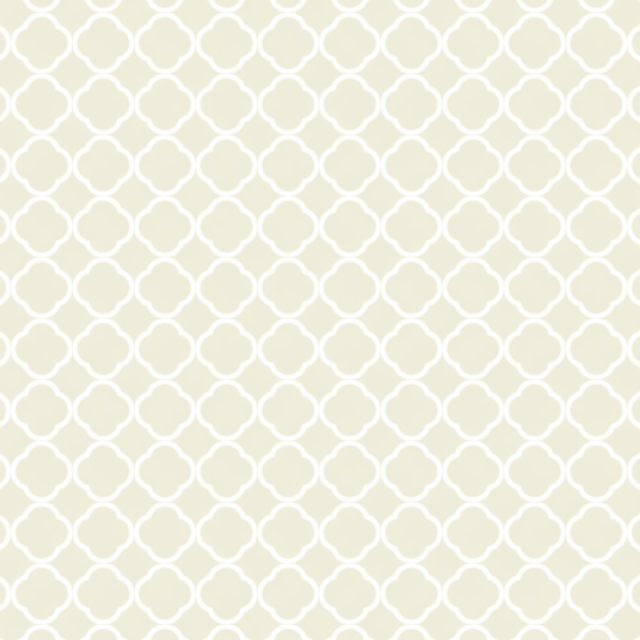
Reproduce this pattern procedurally as a WebGL 1 fragment shader.

```glsl
precision highp float;
// Trellis of white quatrefoil outlines, touching tip to tip, on pale cream.

uniform vec2 u_resolution;

// Layout, in canvas units
const vec2 PITCH = vec2(0.0963, 0.0956);
const vec2 FIRST_CENTER = vec2(0.0651, 0.0723);

// Quatrefoil, in units of one cell
const float LOBE_OFFSET = 0.190;
const float LOBE_RADIUS = 0.275;
const float HALF_LINE = 0.041;
const float EDGE_SOFTNESS = 0.026;
const float NOTCH_ROUNDING = 0.025;

const vec3 CREAM = vec3(0.935, 0.931, 0.860);
const vec3 WHITE = vec3(0.995, 0.995, 0.988);
const float MOTTLE = 0.002;

// Polynomial minimum that rounds the crease between two distances
float smoothMin(float a, float b, float k) {
    float h = max(k - abs(a - b), 0.0) / k;
    return min(a, b) - 0.25 * h * h * k;
}

// Signed distance to four overlapping circles, folded into one quadrant
float quatrefoil(vec2 p) {
    p = abs(p);
    float side = length(p - vec2(LOBE_OFFSET, 0.0)) - LOBE_RADIUS;
    float top = length(p - vec2(0.0, LOBE_OFFSET)) - LOBE_RADIUS;
    return smoothMin(side, top, NOTCH_ROUNDING);
}

// Very faint, slow tonal drift from layered sines
float mottle(vec2 p) {
    float broad = sin(p.x * 61.0 + 2.0 * sin(p.y * 47.0));
    float fine = sin(p.y * 139.0 + 2.0 * sin(p.x * 113.0));
    return 0.6 * broad + 0.4 * fine;
}

void main() {
    vec2 uv = gl_FragCoord.xy / u_resolution;

    // Repeat, with each cell centred on its quatrefoil
    vec2 cell = fract((uv - FIRST_CENTER) / PITCH + 0.5) - 0.5;

    // Outline, never sharper than the pixel grid
    float pixel = 1.0 / (min(u_resolution.x, u_resolution.y) * PITCH.x);
    float soft = max(EDGE_SOFTNESS, 0.75 * pixel);
    float edge = abs(quatrefoil(cell)) - HALF_LINE;
    float line = 1.0 - smoothstep(-soft, soft, edge);

    vec3 ground = CREAM + MOTTLE * mottle(uv);
    gl_FragColor = vec4(mix(ground, WHITE, line), 1.0);
}
```
